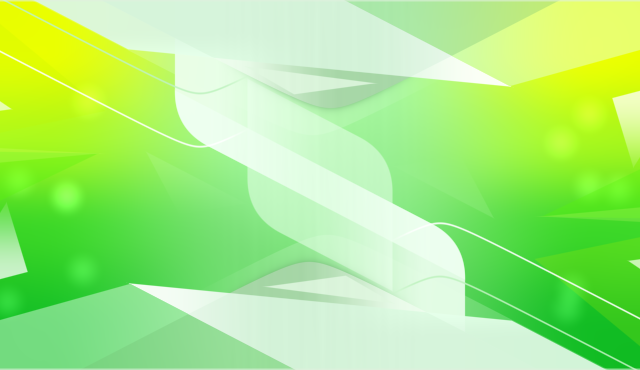
Give the GLSL for this background, as a WebGL 1 fragment shader.

```glsl
precision highp float;
// Abstract background: translucent white ribbons and folded panels over a
// yellow-to-green gradient. Panels are half planes, triangles and rounded
// corners; every layer is drawn twice, the second time turned by 180 degrees.

uniform vec2 u_resolution;

const float SLOPE = 0.52; // shared tilt of all diagonals

vec2 hash2(vec2 p) {
  p = vec2(dot(p, vec2(127.1, 311.7)), dot(p, vec2(269.5, 183.3)));
  return fract(sin(p) * 43758.5);
}

float gradientNoise(vec2 p) {
  vec2 i = floor(p), f = fract(p), u = f * f * (3.0 - 2.0 * f);
  vec2 e = vec2(0.0, 1.0);
  float a = dot(hash2(i) - 0.5, f);
  float b = dot(hash2(i + e.yx) - 0.5, f - e.yx);
  float c = dot(hash2(i + e) - 0.5, f - e);
  float d = dot(hash2(i + 1.0) - 0.5, f - 1.0);
  return mix(mix(a, b, u.x), mix(c, d, u.x), u.y);
}

// Antialiased coverage, positive distance is inside
float cover(float d) {
  float w = 0.8 / u_resolution.y;
  return smoothstep(-w, w, d);
}

float edge(vec2 p, vec2 a, vec2 b) {
  vec2 d = normalize(b - a);
  return d.x * (p.y - a.y) - d.y * (p.x - a.x);
}

float triangle(vec2 p, vec2 a, vec2 b, vec2 c) {
  float turn = sign(edge(c, a, b));
  return cover(min(min(edge(p, a, b) * turn, edge(p, b, c) * turn), edge(p, c, a) * turn));
}

// Rounded corner between a left side and a diagonal lower side
float corner(vec2 p, float side, float low) {
  float a = p.x + side, b = (p.y + SLOPE * p.x + low) * 0.887;
  float h = max(0.09 - abs(a - b), 0.0) / 0.09;
  return min(a, b) - h * h * 0.0225;
}

// Height of a V with a softened tip
float bend(float x, float softness) {
  return SLOPE * sqrt(x * x + softness * softness);
}

vec3 backdrop(vec2 p) {
  vec3 side = mix(vec3(0.07, 0.74, 0.14), vec3(0.24, 0.85, 0.16), smoothstep(-0.4, -0.1, p.y));
  side = mix(side, vec3(0.67, 0.98, 0.12), smoothstep(-0.13, 0.14, p.y));
  side = mix(side, vec3(0.92, 1.0, 0.0), smoothstep(0.1, 0.36, p.y));
  vec3 mint = mix(vec3(0.46, 0.87, 0.46), vec3(0.65, 0.97, 0.62), smoothstep(-0.3, 0.25, p.y));
  vec3 col = mix(mint, side, smoothstep(0.15, 0.75, abs(p.x)));
  return col + 0.06 * gradientNoise(p * 4.0);
}

// Side facets, the pale wedge and its shaded part
vec3 backLayer(vec3 col, vec2 p) {
  float s = p.y + SLOPE * p.x;
  float facet = triangle(p, vec2(-0.60, 0.085), vec2(-0.87, -0.045), vec2(-0.87, 0.09));
  col = mix(col, vec3(0.35, 0.95, 0.05), 0.35 * facet);
  facet = triangle(p, vec2(-0.60, 0.085), vec2(-0.87, 0.06), vec2(-0.87, 0.10));
  col = mix(col, vec3(0.9, 1.0, 0.5), 0.2 * facet);
  facet = triangle(p, vec2(-0.47, 0.09), vec2(-0.20, -0.05), vec2(-0.38, -0.08));
  col = mix(col, vec3(0.8, 1.0, 0.75), 0.16 * facet * smoothstep(-0.1, 0.09, p.y));
  facet = triangle(p, vec2(-0.58, 0.20), vec2(-0.87, 0.44), vec2(-0.87, 0.14));
  col = mix(col, vec3(0.75, 0.95, 0.0), 0.2 * facet);
  facet = triangle(p, vec2(-0.79, -0.235), vec2(-0.847, -0.047), vec2(-1.0, -0.29));
  col = mix(col, vec3(1.0), 0.75 * facet * smoothstep(0.02, -0.25, p.y));
  facet = triangle(p, vec2(-0.833, 0.205), vec2(-0.87, 0.23), vec2(-0.87, 0.2));
  col = mix(col, vec3(0.95, 1.0, 0.9), 0.75 * facet);

  float wedge = cover(min(s - 0.534, p.y - 0.266 - 0.278 * (p.x - 0.509)));
  col = mix(col, vec3(0.9, 1.0, 0.92), 0.46 * wedge);
  float fold = cover(p.y - 0.176 - bend(p.x - 0.029, 0.061));
  return mix(col, vec3(0.45, 0.75, 0.45), 0.32 * wedge * fold);
}

// Ribbon end, rounded fold with shadow, long white panel and thin lines
vec3 frontLayer(vec3 col, vec2 p) {
  float s = p.y + SLOPE * p.x;
  float end = cover(corner(p, 0.392, 0.052)) * (1.0 - smoothstep(-0.3, 0.06, p.x));
  col = mix(col, vec3(0.94, 1.0, 0.95), 0.9 * end);

  float below = cover(0.534 - s);
  float echo = cover(p.y - 0.103 - bend(p.x + 0.02, 0.061));
  col = mix(col, vec3(0.9, 1.0, 0.9), 0.22 * echo * below * smoothstep(0.4, 0.0, p.x));
  float d = p.y - 0.176 - bend(p.x - 0.029, 0.061);
  float shadow = exp(min(d, 0.0) * 110.0) * smoothstep(0.32, 0.08, abs(p.x - 0.03));
  col = mix(col, vec3(0.4, 0.65, 0.42), 0.4 * shadow * below);
  vec3 foldColor = mix(vec3(0.93, 0.99, 0.93), vec3(0.66, 0.84, 0.66), smoothstep(-0.25, 0.08, p.x));
  col = mix(col, foldColor, 0.92 * cover(d) * below);
  float sliver = triangle(p, vec2(0.149, 0.275), vec2(-0.2, 0.32), vec2(-0.07, 0.245));
  col = mix(col, vec3(0.88, 0.97, 0.88), 0.85 * sliver);

  float panel = cover(min(min(s - 0.097, 0.534 - s), p.y - 0.316 + 0.0975 * p.x));
  vec3 panelColor = mix(vec3(0.86, 0.965, 0.88), vec3(1.0), smoothstep(0.1, 0.45, p.x));
  panelColor += 0.05 * smoothstep(0.42, 0.32, p.y) * smoothstep(0.0, -0.3, p.x);
  col = mix(col, panelColor, 0.94 * panel);
  col = mix(col, vec3(0.78, 0.93, 0.8), 0.3 * panel * cover(d));

  for (int i = 0; i < 2; i++) {
    float y = 0.079 + 0.144 * float(i) + bend(p.x + 0.324, 0.047);
    float line = cover(0.0022 - 0.9 * abs(p.y - y)) * smoothstep(-0.18, -0.27, p.x);
    vec3 lineColor = mix(vec3(1.0), vec3(0.75, 0.95, 0.75), float(i));
    col = mix(col, lineColor, 0.9 * line);
  }
  return col;
}

void main() {
  vec2 p = (gl_FragCoord.xy - 0.5 * u_resolution) / u_resolution.y;
  vec3 col = backdrop(p);

  // Soft light spots along both sides
  for (int i = 0; i < 12; i++) {
    vec2 r = hash2(vec2(float(i), 4.0));
    vec2 spot = vec2((mod(float(i), 2.0) * 2.0 - 1.0) * (0.6 + 0.25 * r.x), 0.6 * r.y - 0.35);
    col += 0.1 * smoothstep(0.06, 0.0, length(p - spot));
  }
  col = backLayer(backLayer(col, p), -p);

  // Central rounded tile and the diagonal ribbon across it
  float tile = cover(min(corner(p, 0.196, 0.185), corner(-p, 0.196, 0.185)));
  col = mix(col, vec3(0.88, 1.0, 0.89), 0.6 * tile);
  float ribbon = cover(min(corner(p, 0.392, 0.052), corner(-p, 0.392, 0.052)));
  col = mix(col, vec3(0.9, 1.0, 0.91), 0.8 * ribbon);

  col = frontLayer(frontLayer(col, p), -p);
  col += 0.025 * gradientNoise(vec2(p.x * 70.0, p.y * 2.0)) * smoothstep(0.4, 0.1, abs(p.x));
  col = mix(col, vec3(0.88, 0.94, 0.87), 0.6 * cover(abs(p.y) - 0.496));
  gl_FragColor = vec4(clamp(col, 0.0, 1.0), 1.0);
}
```
